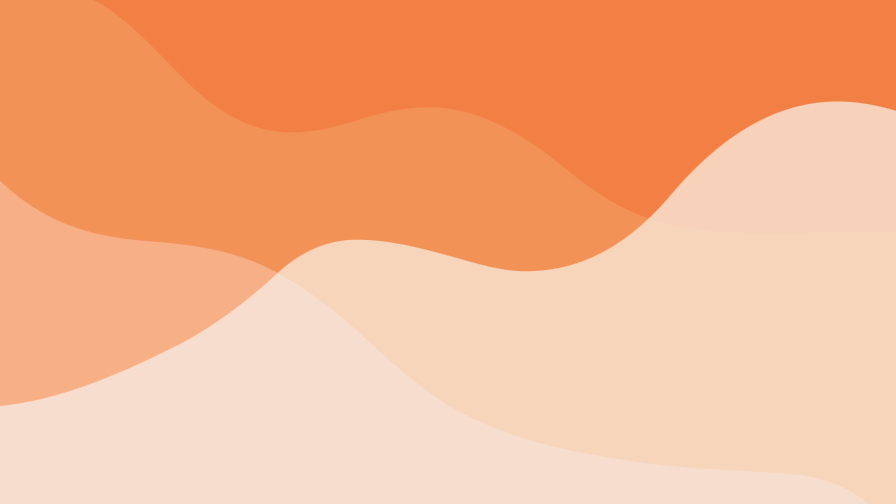
This background is drawn by a Shadertoy shader. Its source:

```glsl
// Layered waves in warm orange, peach and translucent cream.

// Height of a smooth crest at x; each knot holds (x, height, slope).
float crest(float x, vec3 knots[9]) {
    float h = knots[0].y + knots[0].z * (x - knots[0].x);
    for (int i = 0; i < 8; i++) {
        vec3 a = knots[i], b = knots[i + 1];
        if (x < a.x) break;
        float w = b.x - a.x;
        float t = clamp((x - a.x) / w, 0.0, 1.0);
        float s = 1.0 - t;
        h = a.y * (1.0 + 2.0 * t) * s * s + b.y * (3.0 - 2.0 * t) * t * t
          + w * t * s * (a.z * s - b.z * t);
    }
    return h;
}

// Smooth coverage of the area below a crest.
float below(vec2 p, vec3 knots[9]) {
    float d = crest(p.x, knots) - p.y;
    return clamp(0.5 + d / fwidth(d), 0.0, 1.0);
}

void mainImage(out vec4 fragColor, in vec2 fragCoord) {
    // The canvas spans 16 by 9 units.
    vec2 p = fragCoord / iResolution.xy * vec2(16.0, 9.0);

    float back = below(p, vec3[9](
        vec3(1.667, 9.0, -0.5), vec3(3.333, 7.542, -1.0), vec3(5.208, 6.635, 0.0),
        vec3(6.458, 6.875, 0.32), vec3(7.667, 7.083, 0.0), vec3(10.083, 6.0, -0.83),
        vec3(11.563, 5.104, -0.35), vec3(13.542, 4.844, 0.0), vec3(16.0, 4.854, 0.0)));

    float middle = below(p, vec3[9](
        vec3(0.0, 5.771, -0.95), vec3(2.708, 4.688, -0.08), vec3(4.958, 4.125, -0.55),
        vec3(6.479, 3.0, -0.94), vec3(8.333, 1.583, -0.5), vec3(11.25, 0.771, -0.15),
        vec3(13.75, 0.563, -0.05), vec3(15.521, 0.0, -0.8), vec3(16.0, -0.46, -1.0)));

    float front = below(p, vec3[9](
        vec3(0.0, 1.75, 0.1), vec3(3.125, 2.813, 0.5), vec3(4.958, 4.125, 0.92),
        vec3(6.375, 4.719, 0.0), vec3(8.333, 4.344, -0.28), vec3(9.375, 4.156, 0.0),
        vec3(11.979, 5.521, 1.18), vec3(14.958, 7.188, 0.0), vec3(16.0, 7.021, -0.3)));

    // Bare layers, from the deep orange down to the peach.
    vec3 bare = vec3(0.949, 0.502, 0.271);
    bare = mix(bare, vec3(0.953, 0.573, 0.341), back);
    bare = mix(bare, vec3(0.967, 0.686, 0.525), middle);

    // The same layers seen through the cream wave.
    vec3 veiled = vec3(0.967, 0.819, 0.725);
    veiled = mix(veiled, vec3(0.967, 0.834, 0.735), back);
    veiled = mix(veiled, vec3(0.969, 0.868, 0.802), middle);

    fragColor = vec4(mix(bare, veiled, front), 1.0);
}
```
